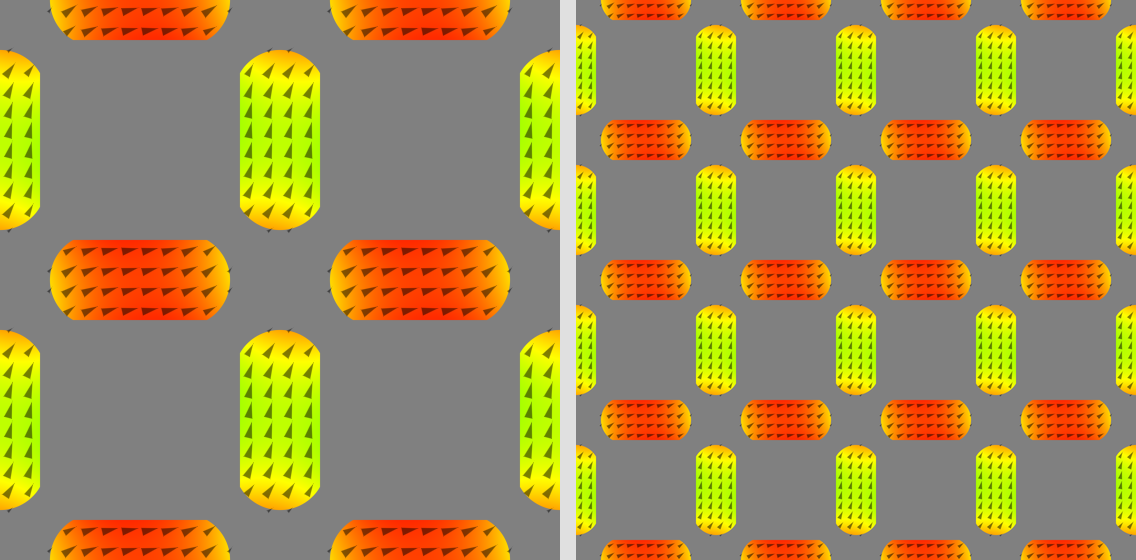
Left: one tile. Right: repeated 2 by 2.
A WebGL 2 fragment shader for this pattern:

```glsl
#version 300 es
precision highp float;
// A 2 by 2 lattice of rounded bars, upright and lying, coloured by the angle of a
// vector field, with a grid of translucent arrows along that field.
// The lying bar is the upright bar mirrored in the diagonal, with its angle mirrored too.

uniform vec2 u_resolution;
out vec4 outColor;

const float REPEATS = 2.0;
const float ARROWS_PER_CELL = 14.0;
const float HALF_WIDTH = 0.143;
const float HALF_LENGTH = 0.3216;
const float CAP_RADIUS = 0.165;
const float ARROW_OPACITY = 0.5;
const vec3 BACKGROUND = vec3(0.5);

// Coverage of a shape from its signed distance
float coverage(float dist, float blur) {
    return 1.0 - smoothstep(-blur, blur, dist);
}

// Upright bar: a capsule with its sides trimmed straight
float barDistance(vec2 p) {
    float capsule = length(vec2(p.x, max(abs(p.y) - HALF_LENGTH + CAP_RADIUS, 0.0))) - CAP_RADIUS;
    return max(abs(p.x) - HALF_WIDTH, capsule);
}

// Field angle in degrees: steep in the middle, leaning over towards both ends
float fieldAngle(vec2 p) {
    vec2 q = p / vec2(HALF_WIDTH, HALF_LENGTH);
    float endLean = 36.0 * pow(abs(q.y), 2.2);
    float sideLift = 5.0 * q.x * q.x;
    float shear = 8.0 * q.x * q.y;
    return 75.0 - endLean + sideLift - shear;
}

// Triangle pointing along +x, scaled by size
float arrowDistance(vec2 p, float size) {
    float slant = dot(vec2(p.x - 0.4 * size, abs(p.y)), vec2(0.2425, 0.9701));
    return max(-0.4 * size - p.x, slant);
}

// Arrows at grid nodes, shrinking where the bar covers less of the node
float arrowCoverage(vec2 p, float pixel) {
    vec2 gridPos = p * ARROWS_PER_CELL;
    vec2 node = floor(gridPos) + 0.5;
    vec2 nodePos = node / ARROWS_PER_CELL;
    float size = clamp(0.4 - 1.2 * barDistance(nodePos) * ARROWS_PER_CELL, 0.0, 1.0);
    float angle = radians(fieldAngle(nodePos));
    vec2 dir = vec2(cos(angle), sin(angle));
    vec2 offset = gridPos - node;
    vec2 local = vec2(dot(offset, dir), dot(offset, vec2(-dir.y, dir.x)));
    return step(0.01, size) * coverage(arrowDistance(local, size), pixel * ARROWS_PER_CELL);
}

// Red through yellow to green for angles from 0 to 120 degrees
vec3 angleColor(float degreesFromRed) {
    float h = degreesFromRed / 60.0;
    return clamp(vec3(2.0 - h, h, 0.0), 0.0, 1.0);
}

// Paint one bar and its arrows over a colour
vec3 paintBar(vec3 under, vec2 p, float hue, float pixel) {
    vec3 color = mix(under, angleColor(hue), coverage(barDistance(p), 0.7 * pixel));
    return color * (1.0 - ARROW_OPACITY * arrowCoverage(p, 0.8 * pixel));
}

void main() {
    vec2 cell = gl_FragCoord.xy / u_resolution * REPEATS;
    float pixel = REPEATS / min(u_resolution.x, u_resolution.y);

    // Bar centres sit on the middles of the cell edges
    vec2 upright = fract(cell + vec2(0.5, 0.0)) - 0.5;
    vec2 lying = (fract(cell + vec2(0.0, 0.5)) - 0.5).yx;

    vec3 color = paintBar(BACKGROUND, upright, fieldAngle(upright), pixel);
    color = paintBar(color, lying, 90.0 - fieldAngle(lying), pixel);
    outColor = vec4(color, 1.0);
}
```
